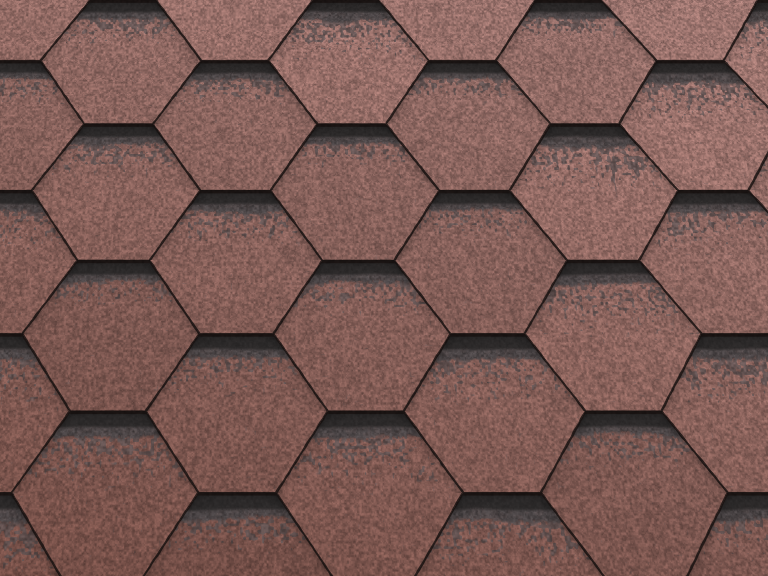
Reproduce this texture procedurally as a WebGL 2 fragment shader.

```glsl
#version 300 es
precision highp float;
// Hexagonal roof shingles with mineral granules, receding upward in mild perspective.
uniform vec2 u_resolution;
out vec4 fragColor;

// Perspective, in canvas heights: tile pitch grows linearly toward the bottom
const float PITCH_TOP = 0.3863;
const float PITCH_GROWTH = 0.0857;
const float ROW_STEP = 0.05898;    // change of 1/pitch from row to row
const float VANISH_X = 0.3807;
const float COLUMN_SHIFT = 0.568;

// Tile shape, in pitches
const float EDGE_HALF = 0.147;     // half length of a horizontal edge
const float SLANT_RUN = 0.206;     // sideways run of a slanted side per row
const float SLANT_COS = 0.815;

// Line widths, in canvas heights
const float SLANT_HALF = 0.0019;
const float LIP_ABOVE = 0.0012;
const float LIP_BELOW = 0.0050;
const float SHADOW_REACH = 0.007;

// Dark strip at the top of each tile, in rows
const float TAR_END = 0.20;
const float SLATE_END = 0.32;
const float MOTTLE_END = 0.95;

const vec2 GRAINS = vec2(108.0, 31.0);  // granules per pitch and per row
const float GRAIN_CONTRAST = 0.52;
const float TILE_VARIATION = 0.07;

const vec3 LIT = vec3(0.615, 0.458, 0.435);
const vec3 SHADE = vec3(0.450, 0.304, 0.274);
const vec3 TAR = vec3(0.175, 0.165, 0.165);
const vec3 SLATE = vec3(0.285, 0.265, 0.270);
const vec3 GAP = vec3(0.095, 0.070, 0.065);

float hash(vec2 p) {
  vec3 q = fract(p.xyx * vec3(0.1031, 0.1030, 0.0973));
  q += dot(q, q.yzx + 33.33);
  return fract((q.x + q.y) * q.z);
}

float noise(vec2 p) {
  vec2 i = floor(p), f = fract(p);
  f = f * f * (3.0 - 2.0 * f);
  return mix(mix(hash(i), hash(i + vec2(1, 0)), f.x),
             mix(hash(i + vec2(0, 1)), hash(i + vec2(1, 1)), f.x), f.y);
}

void main() {
  vec2 p = gl_FragCoord.xy / u_resolution.y;
  float px = 1.0 / u_resolution.y;

  // Roof plane: u counts columns, v counts rows downward
  float pitch = PITCH_TOP + PITCH_GROWTH * (1.0 - p.y);
  float u = (p.x - VANISH_X) / pitch - COLUMN_SHIFT;
  float v = (1.0 / PITCH_TOP - 1.0 / pitch) / ROW_STEP;
  float rowHeight = pitch * pitch * ROW_STEP / PITCH_GROWTH;

  // Each row strip holds upper halves of some tiles and lower halves of others
  float row = floor(v), f = v - row;
  float offset = 0.5 * mod(row, 2.0);
  float x = u - offset;
  float fromCentre = abs(fract(x + 0.5) - 0.5);
  float side = fromCentre - EDGE_HALF - SLANT_RUN * f;
  bool upperHalf = side < 0.0;
  float centre = offset + (upperHalf ? floor(x + 0.5) : floor(x) + 0.5);
  vec2 tile = vec2(2.0 * centre, upperHalf ? row : row - 1.0);
  float depth = upperHalf ? f : f + 1.0;
  float tileRandom = hash(tile + 40.0);

  // Granules, shifted per tile so that they break at the joints
  vec2 g = vec2(u, v) * GRAINS + floor(hash(tile + 71.0) * 90.0) + 500.0;
  float fine = noise(g);
  float grain = 0.65 * fine + 0.35 * noise(g * 1.9 + 13.0);
  float patches = noise(g * vec2(0.07, 0.14)) * 0.6 + noise(g * 0.27 + 31.0) * 0.4;

  // Red face, lighter toward the upper right
  float light = 0.75 * p.y + 0.3 * gl_FragCoord.x / u_resolution.x - 0.03;
  vec3 color = mix(SHADE, LIT, light);
  color *= 1.0 + TILE_VARIATION * (tileRandom - 0.5) + 0.07 * (patches - 0.5);
  color *= 1.0 + GRAIN_CONTRAST * (grain - 0.5);

  // Dark granules thinning out below the strip
  float fade = 1.0 - smoothstep(SLATE_END, MOTTLE_END + 0.5 * (tileRandom - 0.5), depth);
  float density = fade * (0.12 + 0.75 * patches);
  float speck = smoothstep(-0.12, 0.12, density - noise(g * 0.8 + 57.0));
  color = mix(color, SLATE * (0.85 + 0.5 * fine), 0.68 * speck);

  // Slate and tar bands with ragged ends
  float ragged = 0.09 * (patches - 0.5) + 0.05 * (fine - 0.5);
  float soft = px / rowHeight + 0.015;
  float slateEnd = SLATE_END + 0.05 * (tileRandom - 0.5) + ragged;
  float slate = 1.0 - smoothstep(slateEnd - soft, slateEnd + soft, depth);
  color = mix(color, SLATE * (0.70 + 0.6 * grain), 0.92 * slate);
  float tarEnd = TAR_END + 0.4 * ragged;
  float tar = 1.0 - smoothstep(tarEnd - soft, tarEnd + soft, depth);
  color = mix(color, TAR * (0.85 + 0.3 * grain), tar);

  // Shadow cast on the covered tile
  float slant = side * pitch * SLANT_COS;
  float below = upperHalf ? f * rowHeight : (f - 1.0) * rowHeight;
  if (upperHalf) {
    color *= 1.0 - 0.30 * exp(slant / SHADOW_REACH);
    color *= 1.0 - 0.35 * exp(-below / SHADOW_REACH);
  }

  // Slanted joints and the thicker lower lips
  float wobble = 0.0012 * (noise(g * 0.4) - 0.5);
  float joint = 1.0 - smoothstep(-0.6 * px, 0.6 * px, abs(slant + wobble) - SLANT_HALF);
  float lip = smoothstep(-0.6 * px, 0.6 * px, below + LIP_ABOVE)
            * (1.0 - smoothstep(-0.7 * px, 0.7 * px, below - LIP_BELOW));
  lip *= step(below, 0.5 * rowHeight);
  color = mix(color, GAP * (0.85 + 0.3 * fine), max(0.85 * joint, 0.92 * lip));

  fragColor = vec4(color, 1.0);
}
```
